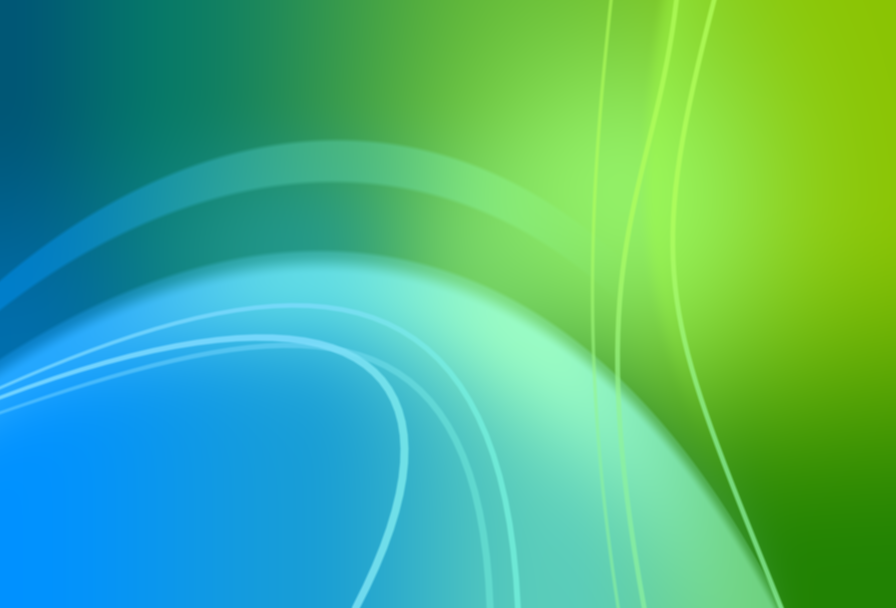
Write a Shadertoy shader that draws this background.

```glsl
// Draws glossy blue-to-green waves crossed by thin flowing light strands.

vec2 bezier(vec2 a, vec2 b, vec2 c, vec2 d, float t) {
    float s = 1.0 - t;
    return s*s*s*a + 3.0*s*s*t*b + 3.0*s*t*t*c + t*t*t*d;
}

// Height of a curve whose x grows steadily, found by bisection
float curveHeight(float x, vec2 a, vec2 b, vec2 c, vec2 d) {
    float t = 0.5, halfStep = 0.25;
    for (int i = 0; i < 16; i++) {
        t += bezier(a, b, c, d, t).x < x ? halfStep : -halfStep;
        halfStep *= 0.5;
    }
    return bezier(a, b, c, d, t).y - 3.0 * max(x - d.x, 0.0);
}

// Coverage of a thin line along a curve
float strand(vec2 p, vec2 a, vec2 b, vec2 c, vec2 d, float halfWidth) {
    vec2 aspect = vec2(iResolution.x / iResolution.y, 1.0);
    vec2 start = a;
    float nearest = 10.0;
    for (int i = 1; i <= 36; i++) {
        vec2 end = bezier(a, b, c, d, float(i) / 36.0);
        vec2 along = (end - start) * aspect, offset = (p - start) * aspect;
        float t = clamp(dot(offset, along) / dot(along, along), 0.0, 1.0);
        nearest = min(nearest, length(offset - along * t));
        start = end;
    }
    float blur = 0.7 / iResolution.y + 0.0016;
    return 1.0 - smoothstep(halfWidth - blur, halfWidth + blur, nearest);
}

// Dark teal to lime backdrop with a bright glow
vec3 backdrop(vec2 p) {
    vec3 color = mix(vec3(0.0, 0.34, 0.46), vec3(0.02, 0.47, 0.41), smoothstep(0.0, 0.2, p.x));
    color = mix(color, vec3(0.38, 0.71, 0.19), smoothstep(0.14, 0.6, p.x));
    color = mix(color, vec3(0.54, 0.76, 0.0), smoothstep(0.55, 0.93, p.x));
    float low = 1.0 - smoothstep(0.4, 0.85, p.y);
    color = mix(color, vec3(0.0, 0.43, 0.68), low * (1.0 - smoothstep(0.0, 0.35, p.x)));
    float behindCrest = 1.0 - smoothstep(0.58, 0.86, p.y);
    color = mix(color, vec3(0.12, 0.59, 0.57), 0.85 * behindCrest * exp(-pow((p.x - 0.33) / 0.16, 2.0)));
    color = mix(color, vec3(0.42, 0.8, 0.46), 0.7 * behindCrest * exp(-pow((p.x - 0.57) / 0.12, 2.0)));
    float shade = (1.0 - smoothstep(0.05, 0.68, p.y)) * smoothstep(0.62, 0.85, p.x);
    color = mix(color, vec3(0.13, 0.51, 0.01), shade);
    vec2 fromGlow = (p - vec2(0.69, 0.67)) / vec2(0.185, 0.29);
    return mix(color, vec3(0.59, 0.96, 0.42), 0.93 * exp(-dot(fromGlow, fromGlow)));
}

// Blue to mint body of the large wave, lit along its crest
vec3 waveBody(vec2 p, float depth) {
    vec3 color = mix(vec3(0.0, 0.57, 1.0), vec3(0.1, 0.62, 0.83), smoothstep(0.0, 0.4, p.x));
    color = mix(color, vec3(0.35, 0.8, 0.73), smoothstep(0.33, 0.62, p.x));
    color = mix(color, vec3(0.43, 0.82, 0.5), smoothstep(0.62, 0.85, p.x));
    vec3 crest = mix(vec3(0.3, 0.75, 1.0), vec3(0.4, 0.88, 0.9), smoothstep(0.05, 0.36, p.x));
    crest = mix(crest, vec3(0.62, 1.0, 0.77), smoothstep(0.33, 0.58, p.x));
    float reach = 0.08 + 0.16 * p.x;
    float strength = mix(0.45, 0.92, smoothstep(0.0, 0.35, p.x)) * (1.0 - smoothstep(0.6, 0.88, p.x));
    float fromCrest = (depth - 0.03) / reach;
    return mix(color, crest, strength * exp(-fromCrest * fromCrest));
}

void mainImage(out vec4 fragColor, in vec2 fragCoord) {
    vec2 p = fragCoord / iResolution.xy;
    vec3 color = backdrop(p);

    // Soft upright ribbon, brightest at its left edge
    float ribbonX = curveHeight(1.0 - p.y, vec2(0.0, 0.742), vec2(0.38, 0.7),
                                vec2(0.55, 0.715), vec2(1.0, 0.87));
    float across = p.x - ribbonX;
    float ribbon = smoothstep(-0.012, 0.012, across) * exp(-max(across, 0.0) / 0.07);
    color = mix(color, vec3(0.64, 1.0, 0.28), 0.48 * ribbon * smoothstep(0.2, 0.65, p.y));

    // Translucent upper band
    float bandTop = curveHeight(p.x, vec2(0.0, 0.538), vec2(0.26, 0.865),
                                vec2(0.625, 0.923), vec2(0.885, 0.192));
    float bandBottom = curveHeight(p.x, vec2(0.0, 0.49), vec2(0.26, 0.788),
                                   vec2(0.625, 0.846), vec2(0.859, 0.154));
    float band = smoothstep(-0.005, 0.005, bandTop - p.y) * smoothstep(-0.005, 0.005, p.y - bandBottom);
    vec3 bandColor = mix(vec3(0.0, 0.56, 0.92), vec3(0.35, 0.8, 0.62), smoothstep(0.0, 0.42, p.x));
    bandColor = mix(bandColor, vec3(0.57, 0.98, 0.55), smoothstep(0.38, 0.6, p.x));
    color = mix(color, bandColor, 0.54 * band * (1.0 - smoothstep(0.52, 0.72, p.x)));

    // Shadow above the right slope of the large wave
    float depth = curveHeight(p.x, vec2(0.0, 0.4), vec2(0.326, 0.712),
                              vec2(0.651, 0.635), vec2(0.87, 0.0)) - p.y;
    float shadow = exp(-max(-depth, 0.0) / 0.09) * smoothstep(0.48, 0.8, p.x)
                 * (1.0 - smoothstep(0.82, 0.92, p.x));
    color = mix(color, vec3(0.22, 0.58, 0.2), 0.75 * shadow);

    // Large wave with a faint outer layer and a firmer inner edge
    float cover = 0.35 * smoothstep(-0.014, -0.004, depth) + 0.65 * smoothstep(-0.008, 0.03, depth);
    color = mix(color, waveBody(p, max(depth, 0.0)), cover);

    // Upright green strands
    vec3 lime = mix(vec3(0.55, 0.95, 0.62), vec3(0.7, 1.0, 0.36), smoothstep(0.2, 0.7, p.y));
    color = mix(color, lime, 0.6 * strand(p, vec2(0.682, 1.0), vec2(0.658, 0.673),
                vec2(0.648, 0.404), vec2(0.69, 0.0), 0.0028));
    color = mix(color, lime, 0.7 * strand(p, vec2(0.755, 1.0), vec2(0.729, 0.673),
                vec2(0.645, 0.596), vec2(0.719, 0.0), 0.004));
    color = mix(color, lime, 0.75 * strand(p, vec2(0.797, 1.0), vec2(0.716, 0.538),
                vec2(0.742, 0.481), vec2(0.872, 0.0), 0.004));

    // Curling cyan strands
    vec3 cyan = mix(vec3(0.5, 0.86, 1.0), vec3(0.46, 0.95, 0.87), smoothstep(0.3, 0.57, p.x));
    color = mix(color, cyan, 0.45 * strand(p, vec2(0.0, 0.321), vec2(0.3125, 0.481),
                vec2(0.534, 0.538), vec2(0.547, 0.0), 0.0025 + 0.006 * p.x));
    color = mix(color, cyan, 0.75 * strand(p, vec2(0.0, 0.362), vec2(0.3125, 0.567),
                vec2(0.56, 0.606), vec2(0.578, 0.0), 0.0025 + 0.004 * p.x));
    color = mix(color, cyan, 0.85 * strand(p, vec2(0.0, 0.346), vec2(0.378, 0.558),
                vec2(0.547, 0.423), vec2(0.397, 0.0), 0.003 + 0.008 * p.x));

    fragColor = vec4(color, 1.0);
}
```
